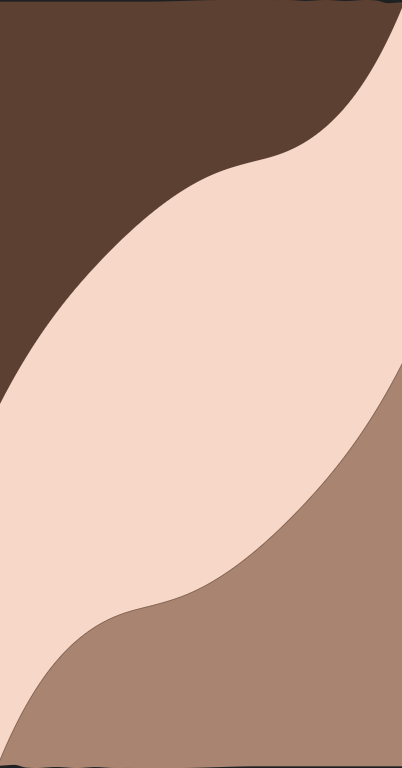
Give the GLSL for this background, as a WebGL 1 fragment shader.

```glsl
precision highp float;

// Two brown waves fill opposite corners of a pale pink field.
// Both share one Hermite spline, turned half a circle for the lower wave.
// A thin outline and uneven dark borders are added by exact pixel coverage.

uniform vec2 u_resolution;

const vec3 PINK = vec3(0.969, 0.843, 0.784);
const vec3 COCOA = vec3(0.361, 0.251, 0.192);
const vec3 TAN = vec3(0.663, 0.518, 0.443);
const vec3 CHARCOAL = vec3(0.12, 0.125, 0.13);

// Cubic through knots a and b, each given as (x, height, slope).
float hermite(vec3 a, vec3 b, float x) {
  float span = b.x - a.x;
  float t = (x - a.x) / span;
  float s = 1.0 - t;
  return s * s * ((1.0 + 2.0 * t) * a.y + t * span * a.z)
       + t * t * ((1.0 + 2.0 * s) * b.y - s * span * b.z);
}

// Height of the upper wave edge across the canvas.
float waveHeight(float x) {
  vec3 left = vec3(0.0, 0.474, 1.026);
  vec3 rise = vec3(0.2475, 0.6589, 0.552);
  vec3 crest = vec3(0.5322, 0.7734, 0.221);
  vec3 shelf = vec3(0.6559, 0.793, 0.1315);
  vec3 bend = vec3(0.7673, 0.8177, 0.342);
  vec3 right = vec3(1.0, 0.9896, 1.262);
  if (x < rise.x) return hermite(left, rise, x);
  if (x < crest.x) return hermite(rise, crest, x);
  if (x < shelf.x) return hermite(crest, shelf, x);
  if (x < bend.x) return hermite(shelf, bend, x);
  return hermite(bend, right, x);
}

// Signed distance above the wave, in units of canvas height.
float waveDistance(vec2 uv, float aspect) {
  float stepX = 0.002;
  float slope = (waveHeight(uv.x + stepX) - waveHeight(uv.x - stepX))
              / (2.0 * stepX * aspect);
  return (uv.y - waveHeight(uv.x)) / sqrt(1.0 + slope * slope);
}

// Share of a pixel lying on the positive side of an edge.
float coverage(float dist, float pixel) {
  return clamp(dist / pixel + 0.5, 0.0, 1.0);
}

// Depth of the uneven dark border, measured from the top.
float borderDepth(float x) {
  float strip = 0.0022 * (1.0 - smoothstep(0.36, 0.56, x));
  float ripple = 0.0013 * smoothstep(0.66, 0.78, x)
               * (0.5 + 0.5 * sin(62.0 * x - 1.5));
  float corner = 0.0028 * smoothstep(0.935, 0.965, x);
  return strip + ripple + corner;
}

float border(vec2 uv, float pixel) {
  return coverage(uv.y - 1.0 + borderDepth(uv.x), pixel);
}

void main() {
  vec2 uv = gl_FragCoord.xy / u_resolution;
  vec2 turned = 1.0 - uv;
  float aspect = u_resolution.x / u_resolution.y;
  float pixel = 1.0 / u_resolution.y;

  // Waves
  float upper = waveDistance(uv, aspect);
  float lower = waveDistance(turned, aspect);
  vec3 color = mix(PINK, COCOA, coverage(upper, pixel));
  color = mix(color, TAN, coverage(lower, pixel));

  // Hairline along the lower wave
  float halfWidth = 0.00055;
  float hairline = coverage(lower + halfWidth, pixel)
                 - coverage(lower - halfWidth, pixel);
  color = mix(color, COCOA, 0.7 * hairline);

  // Dark borders at the top and bottom
  color = mix(color, CHARCOAL, max(border(uv, pixel), border(turned, pixel)));

  gl_FragColor = vec4(color, 1.0);
}
```
